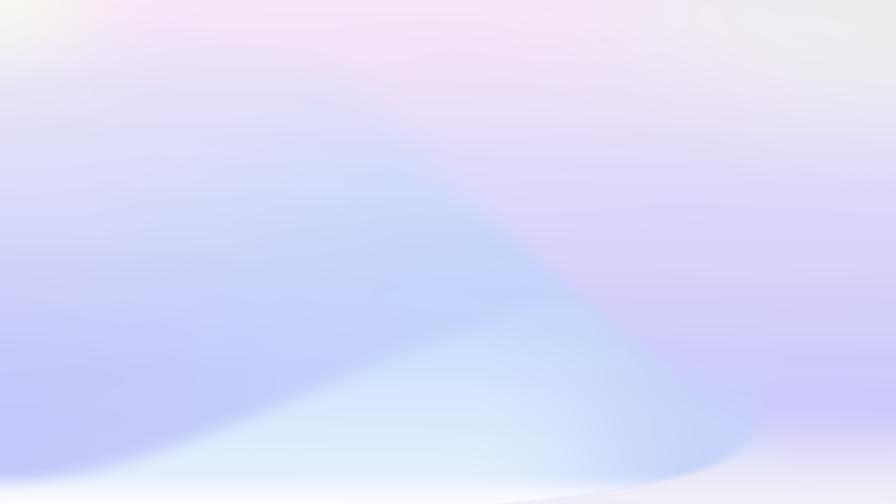
A Shadertoy shader for this background:

```glsl
// Pastel backdrop of soft overlapping veils: a lavender sky, a blue wing under
// a slanting ridge, and a pale fold that melts into a white floor.
// Each veil is a colour gradient masked by a smooth height curve.

// Sky colours
const vec3 SKY_TOP = vec3(0.970, 0.900, 0.975);
const vec3 SKY_MID = vec3(0.870, 0.852, 0.980);
const vec3 SKY_LOW = vec3(0.800, 0.790, 0.982);
const vec3 CORNER_CREAM = vec3(0.970, 0.980, 0.930);
const vec3 CORNER_GREY = vec3(0.928, 0.932, 0.940);
// Wing colours
const vec3 WING_LEFT_HIGH = vec3(0.870, 0.880, 0.975);
const vec3 WING_LEFT_LOW = vec3(0.772, 0.785, 0.980);
const vec3 WING_HIGH = vec3(0.825, 0.865, 0.982);
const vec3 WING_LOW = vec3(0.765, 0.832, 0.985);
// Fold and floor colours
const vec3 FOLD_HIGH = vec3(0.775, 0.855, 0.990);
const vec3 FOLD_LOW = vec3(0.895, 0.940, 0.992);
const vec3 FOLD_RIGHT = vec3(0.780, 0.835, 0.982);
const vec3 FLOOR_WHITE = vec3(0.985, 0.985, 0.998);
const vec3 FLOOR_RIGHT = vec3(0.945, 0.930, 0.975);
// Shape
const vec2 RIDGE_POINT = vec2(0.638, 0.420);
const float RIDGE_SLOPE = -1.62;
const float RIDGE_CAP = 0.78;
const float FLOOR_HEIGHT = 0.065;
const float STREAK_AMOUNT = 0.006;

vec2 hashGradient(vec2 cell) {
    float angle = 6.2832 * fract(sin(dot(cell, vec2(127.1, 311.7))) * 43758.5);
    return vec2(cos(angle), sin(angle));
}

float gradientNoise(vec2 p) {
    vec2 i = floor(p), f = fract(p);
    vec2 u = f * f * f * (f * (f * 6.0 - 15.0) + 10.0);
    vec2 e = vec2(0.0, 1.0);
    float a = dot(hashGradient(i), f);
    float b = dot(hashGradient(i + e.yx), f - e.yx);
    float c = dot(hashGradient(i + e.xy), f - e.xy);
    float d = dot(hashGradient(i + e.yy), f - e.yy);
    return mix(mix(a, b, u.x), mix(c, d, u.x), u.y);
}

float smoothMin(float a, float b, float k) {
    float h = max(k - abs(a - b), 0.0) / k;
    return min(a, b) - 0.25 * h * h * k;
}

// 1 below the given height, 0 above, over a soft band
float below(float height, float y, float softness) {
    return 1.0 - smoothstep(-softness, softness, y - height);
}

vec3 skyColor(vec2 p) {
    vec3 col = mix(SKY_LOW, SKY_MID, smoothstep(0.15, 0.70, p.y));
    col = mix(col, SKY_TOP, smoothstep(0.58, 1.02, p.y));
    float grey = 1.0 - smoothstep(0.0, 0.50, length((p - 1.0) * vec2(1.0, 1.2)));
    float cream = exp(-dot(p - vec2(0.0, 1.0), (p - vec2(0.0, 1.0)) * vec2(90.0, 35.0)));
    col = mix(col, CORNER_GREY, grey);
    return mix(col, CORNER_CREAM, 0.85 * cream);
}

vec3 wingColor(vec2 p) {
    vec3 left = mix(WING_LEFT_LOW, WING_LEFT_HIGH, smoothstep(0.2, 0.78, p.y));
    vec3 right = mix(WING_LOW, WING_HIGH, smoothstep(0.4, 0.75, p.y));
    return mix(left, right, smoothstep(0.0, 0.6, p.x));
}

vec3 foldColor(vec2 p) {
    vec3 col = mix(FOLD_LOW, FOLD_HIGH, smoothstep(0.0, 0.44, p.y));
    return mix(col, FOLD_RIGHT, smoothstep(0.52, 0.80, p.x));
}

void mainImage(out vec4 fragColor, in vec2 fragCoord) {
    vec2 p = fragCoord / iResolution.xy;
    vec3 col = skyColor(p);

    // Faint tint where the wing spills past its ridge, with a rounded corner
    float cornerX = 0.86 - 0.30 * exp(-20.0 * p.y);
    float pastCorner = smoothstep(-0.018, 0.018, p.x - cornerX);
    float spill = (1.0 - pastCorner) * smoothstep(0.60, 0.82, p.x) * below(0.22, p.y, 0.16);
    col = mix(col, FOLD_RIGHT, 0.65 * spill);

    // Blue wing: crisp along the slope, dissolving to the left
    float slope = RIDGE_POINT.y + RIDGE_SLOPE * (p.x - RIDGE_POINT.x);
    float ridge = smoothMin(slope, RIDGE_CAP, 0.15);
    float ridgeSoftness = mix(0.26, 0.035, smoothstep(0.20, 0.62, p.x));
    ridgeSoftness += 0.08 * smoothstep(0.66, 0.80, p.x);
    float wing = below(ridge, p.y, ridgeSoftness);
    col = mix(col, wingColor(p), wing);

    // Pale fold rising from the lower left to the ridge
    float foldTop = 0.035 + 0.405 * smoothstep(-0.03, 0.76, p.x);
    float fold = below(foldTop, p.y, 0.032) * wing;
    col = mix(col, foldColor(p), fold);

    // White floor, taller beyond the rounded corner
    float floorGlow = 1.0 - smoothstep(0.0, FLOOR_HEIGHT, p.y);
    col = mix(col, FLOOR_WHITE, floorGlow * (1.0 - pastCorner));
    float rightGlow = 1.0 - smoothstep(0.0, 0.21, p.y);
    col = mix(col, FLOOR_RIGHT, rightGlow * pastCorner);

    // Barely visible silky streaks
    col += STREAK_AMOUNT * gradientNoise(vec2(p.x * 3.0, p.y * 22.0 + p.x * 2.0));
    fragColor = vec4(clamp(col, 0.0, 1.0), 1.0);
}
```
